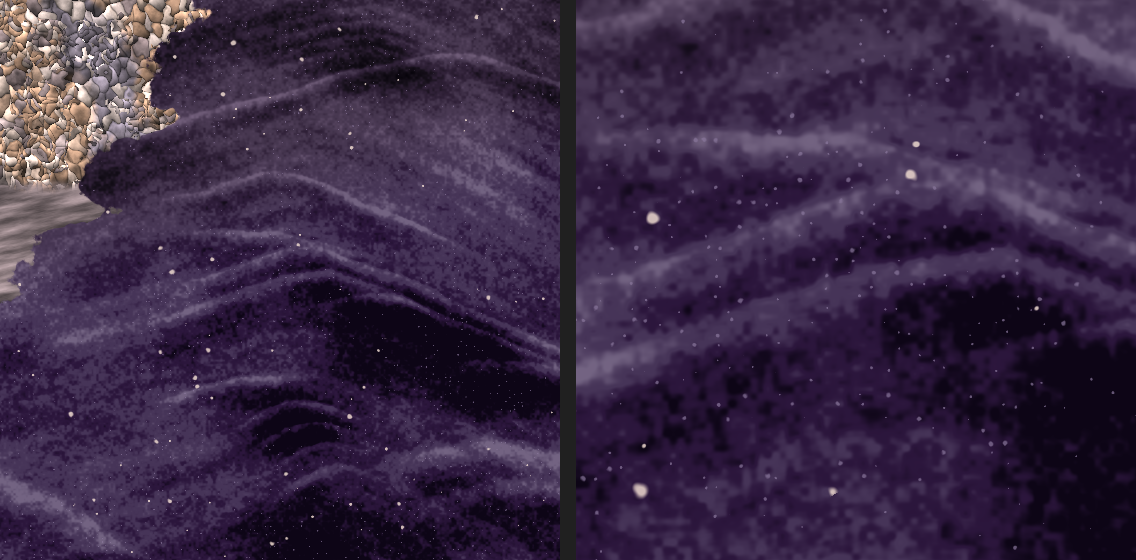
Left, the full canvas; right, a detail of the centre.
A three.js fragment shader for this texture:

```glsl
// Dark violet sand dunes with pale crests, scattered grit and a bank of tan and grey rubble.
#define STONE_SCALE 42.0
#define PEBBLE_SCALE 44.0
#define GRIT_SCALE 140.0
#define CREST_LIGHT 0.38
#define CREST_SHADE 0.2
#define STREAKS 0.42
#define GRAIN 0.23
varying vec2 vUv;
const vec3 DEEP = vec3(0.05, 0.02, 0.085), VIOLET = vec3(0.17, 0.085, 0.235);
const vec3 DUSK = vec3(0.275, 0.205, 0.345), HAZE = vec3(0.45, 0.39, 0.51);
const vec3 ASH = vec3(0.225, 0.18, 0.235), TAN = vec3(0.74, 0.59, 0.49);
const vec3 SLATE = vec3(0.52, 0.48, 0.53), CREAM = vec3(0.93, 0.85, 0.81);

float hash(vec2 p) {
  vec3 q = fract(p.xyx * 0.1031);
  q += dot(q, q.yzx + 33.33);
  return fract((q.x + q.y) * q.z);
}
vec2 hash2(vec2 p) { return vec2(hash(p), hash(p + 57.3)); }
float noise(vec2 p) {
  vec2 i = floor(p), f = fract(p), e = vec2(1, 0);
  f = f * f * (3.0 - 2.0 * f);
  return mix(mix(hash(i), hash(i + e), f.x), mix(hash(i + e.yx), hash(i + e.xx), f.x), f.y);
}
float fbm(vec2 p) {
  float sum = 0.0, amp = 0.5;
  for (int i = 0; i < 5; i++, amp *= 0.5) {
    sum += amp * noise(p);
    p = mat2(1.6, 1.2, -1.2, 1.6) * p + 7.1;
  }
  return sum;
}
float blob(vec2 p, float x, float y, float rx, float ry) {
  vec2 q = (p - vec2(x, y)) / vec2(rx, ry);
  return exp(-dot(q, q));
}

// Height above a rounded dune: peak in xy, left and right slope in zw
float dune(vec2 p, vec4 shape) {
  float x = p.x - shape.x;
  return p.y - shape.y + (x < 0.0 ? shape.z : shape.w) * (sqrt(x * x + 0.0036) - 0.06);
}
// Crest sharp above, glowing and then shaded below, faded at both ends
float crest(vec2 p, vec4 shape, float from, float to, float width) {
  float d = dune(p, shape) / width;
  float light = exp(-d * d * (d > 0.0 ? 2.5 : 0.4));
  float shade = exp(-(d + 4.5) * (d + 4.5) * 0.12);
  float fade = smoothstep(from, from + 0.12, p.x) * (1.0 - smoothstep(to - 0.15, to, p.x));
  return fade * (CREST_LIGHT * light - CREST_SHADE * shade);
}
float crests(vec2 p) {
  float t = crest(p, vec4(0.82, 0.905, 0.27, 0.42), 0.2, 1.1, 0.006);
  t += crest(p, vec4(0.5, 0.692, 0.31, 0.5), 0.26, 0.88, 0.006);
  t += crest(p, vec4(0.4, 0.59, 0.12, 0.2), 0.29, 0.72, 0.007);
  t += crest(p, vec4(0.55, 0.555, 0.39, 0.46), 0.3, 1.2, 0.008);
  t += crest(p, vec4(0.58, 0.515, 0.37, 0.56), 0.22, 0.88, 0.009);
  t += crest(p, vec4(0.66, 0.472, 0.3, 0.45), 0.55, 1.2, 0.007);
  t += crest(p, vec4(0.88, 0.35, 0.4, 0.2), 0.77, 1.2, 0.011);
  t += crest(p, vec4(0.47, 0.33, 0.36, 0.1), 0.24, 0.6, 0.008);
  t += crest(p, vec4(0.86, 0.2, 0.25, 0.15), 0.65, 1.2, 0.02);
  t += crest(p, vec4(0.95, 0.135, 0.25, 0.2), 0.7, 1.2, 0.018);
  t += crest(p, vec4(-0.05, 0.16, 0.3, 0.6), -0.3, 0.32, 0.024);
  for (float k = 0.0; k < 4.0; k++) {
    t += crest(p, vec4(0.54 + 0.025 * k, 0.285 - 0.04 * k, 0.75, 0.6), 0.4 + 0.02 * k, 0.7, 0.007);
    t += 0.6 * crest(p, vec4(0.66, 0.985 - 0.025 * k, 0.25, 0.5), 0.42, 0.9, 0.008);
  }
  return t;
}

vec3 sand(vec2 p) {
  vec2 warped = p + 0.025 * (vec2(fbm(p * 8.0), fbm(p * 8.0 + 19.0)) - 0.48);
  float flow = dune(warped, vec4(0.55, 0.5, 0.28, 0.5));
  float tone = 0.42 + 0.75 * (fbm(vec2(p.x * 6.0, flow * 11.0)) - 0.48);
  tone += STREAKS * (fbm(vec2(p.x * 6.0, flow * 42.0)) - 0.48);
  tone += GRAIN * (noise(p * 230.0) + noise(p * 110.0) - 1.0);
  // Pale drifts, then deep hollows
  tone += 0.3 * blob(p, 0.92, 0.66, 0.24, 0.14) + 0.24 * blob(p, 0.1, 0.45, 0.24, 0.14);
  tone += 0.2 * blob(p, 0.4, 0.77, 0.25, 0.05) + 0.15 * blob(p, 0.2, 0.22, 0.15, 0.12);
  tone -= 0.34 * blob(p, 0.7, 0.38, 0.17, 0.1) + 0.38 * blob(p, 0.56, 0.03, 0.24, 0.07);
  tone -= 0.34 * blob(p, 0.92, 0.3, 0.12, 0.05) + 0.24 * blob(p, 0.53, 0.22, 0.1, 0.08);
  tone += crests(warped) * (0.45 + 1.1 * fbm(p * 16.0));
  vec3 col = mix(DEEP, VIOLET, smoothstep(0.08, 0.38, tone));
  col = mix(col, DUSK, smoothstep(0.38, 0.62, tone));
  col = mix(col, HAZE, smoothstep(0.64, 1.05, tone));
  float ashy = smoothstep(0.5, 0.75, p.y + 0.25 * (0.4 - p.x));
  return mix(col, ASH * (0.3 + 1.5 * tone), 0.6 * ashy);
}

// One possible irregular light grain per cell
float specks(vec2 p, float scale, float share) {
  vec2 cell = floor(p * scale), q = fract(p * scale) - 0.25 - 0.5 * hash2(cell + 11.0);
  float size = mix(0.05, 0.19, pow(hash(cell + 83.0), 2.0));
  float d = length(q) + 0.12 * (noise(p * scale * 5.0) - 0.5);
  return step(hash(cell + 31.0), share) * (1.0 - smoothstep(size * 0.5, size * 1.5, d));
}
// Angular stones: x is lit shade, y a random tint
vec2 stones(vec2 p) {
  vec2 to = vec2(0), id = to;
  float near = 9.0, next = 9.0;
  for (int n = 0; n < 9; n++) {
    vec2 cell = floor(p) + vec2(n - n / 3 * 3, n / 3) - 1.0;
    vec2 v = cell + hash2(cell) - p;
    float d = abs(v.x + 0.4 * v.y) * 0.6 + length(v);
    if (d < near) { next = near; near = d; to = v; id = cell; }
    else next = min(next, d);
  }
  float gap = smoothstep(-0.1, 0.35, next - near);
  return vec2(mix(0.55, 1.0, gap) * (0.95 - 0.6 * dot(to, vec2(-0.5, 0.9))), hash(id + 5.0));
}
vec3 rubble(vec2 p) {
  vec2 q = p + 0.018 * (vec2(noise(p * 70.0), noise(p * 70.0 + 9.0)) - 0.5);
  vec2 s = mix(stones(q * STONE_SCALE * 2.0), stones(q * STONE_SCALE), step(0.5, fbm(p * 14.0)));
  float band = abs(p.x - 0.17 - 0.5 * (0.87 - p.y)) + 0.14 * (fbm(p * 18.0) - 0.5);
  vec3 col = mix(TAN, SLATE, max(1.0 - smoothstep(0.04, 0.08, band), 0.7 * step(0.75, s.y)));
  col = mix(col, CREAM, 0.85 * smoothstep(0.5, 0.9, fract(s.y * 7.0)));
  col *= s.x * (0.4 + 1.15 * fbm(p * 50.0));
  // Streaked slab below the stones
  vec3 slab = mix(SLATE, TAN, 0.25) * (0.2 + 1.4 * fbm(vec2(p.x * 14.0, (p.y - 0.2 * p.x) * 75.0)));
  return mix(slab, col, smoothstep(0.65, 0.69, p.y + 0.05 * (fbm(p * 20.0) - 0.5)));
}
float rubbleMask(vec2 p) {
  float edge = -0.04 + 0.06 * smoothstep(0.43, 0.48, p.y) + 0.28 * smoothstep(0.46, 0.95, p.y);
  edge += 0.1 * (blob(p, p.x, 0.785, 1.0, 0.025) + blob(p, p.x, 0.62, 1.0, 0.025));
  edge += 0.06 * smoothstep(0.93, 0.98, p.y) + 0.09 * (fbm(p * 32.0) - 0.48);
  return 1.0 - smoothstep(-0.005, 0.005, p.x - edge);
}
void main() {
  vec3 col = sand(vUv);
  float patches = smoothstep(0.4, 0.7, fbm(vUv * 6.0 + 31.0));
  col = mix(col, HAZE * 1.2, 0.7 * specks(vUv, GRIT_SCALE, 0.05 + 0.2 * patches));
  col = mix(col, CREAM, 0.85 * specks(vUv, PEBBLE_SCALE, 0.015 + 0.07 * patches));
  gl_FragColor = vec4(mix(col, rubble(vUv), rubbleMask(vUv)), 1.0);
}
```
